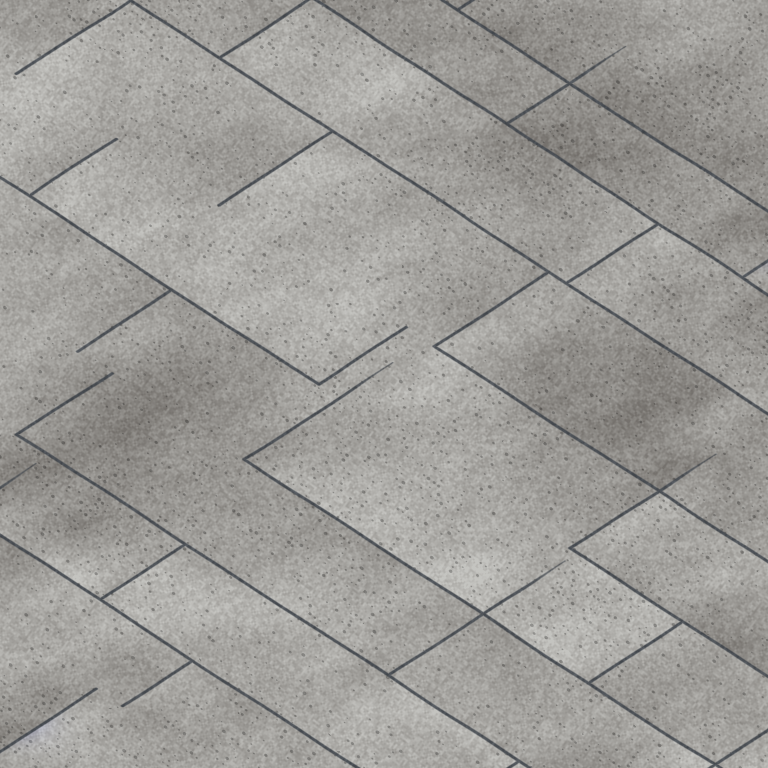
Reproduce this texture procedurally as a Shadertoy shader.

```glsl
const vec3 DARK_STONE = vec3(0.485, 0.472, 0.455);
const vec3 LIGHT_STONE = vec3(0.755, 0.753, 0.738);
const vec3 SEAM_COLOR = vec3(0.27, 0.29, 0.315);
const vec3 GLINT_TINT = vec3(0.02, 0.03, 0.10);
const float SLOPE = 0.65;          // rise of both seam directions
const float STRIP_WIDTH = 0.155;   // mean spacing of the long seams
const float JOINT_SPACING = 0.45;  // mean spacing of the cross joints
const float SEAM_HALF_WIDTH = 0.0019;
const float EDGE_PRESENCE = 0.75;
const float SPUR_CHANCE = 0.4;
const float SHADE_REACH = 0.085;
const float SHADE_STRENGTH = 0.24;
const float CLOUD_CONTRAST = 1.25;
const float GRAIN_CONTRAST = 0.62;
const float PIT_CELLS = 125.0;
const float PIT_DEPTH = 0.26;

float hash(vec2 p) {
    vec3 q = fract(vec3(p.xyx) * 0.1031);
    q += dot(q, q.yzx + 33.33);
    return fract((q.x + q.y) * q.z);
}

float noise(vec2 p) {
    vec2 i = floor(p), f = fract(p);
    f = f * f * (3.0 - 2.0 * f);
    return mix(mix(hash(i), hash(i + vec2(1, 0)), f.x),
               mix(hash(i + vec2(0, 1)), hash(i + vec2(1, 1)), f.x), f.y);
}

float fbm(vec2 p) {
    float sum = 0.0, weight = 0.5;
    for (int i = 0; i < 5; i++) {
        sum += weight * noise(p);
        p = mat2(1.6, 1.2, -1.2, 1.6) * p + 17.3;
        weight *= 0.5;
    }
    return sum / 0.97;
}

// Slab layout in skewed coordinates
float stripEdge(float i) {
    return (i + 0.45 * (hash(vec2(i, 71.0)) - 0.5)) * STRIP_WIDTH;
}

float jointPosition(float i, float k) {
    float stagger = hash(vec2(i, 23.0));
    return (k + stagger + 0.5 * (hash(vec2(i, k) + 41.0) - 0.5)) * JOINT_SPACING;
}

// Adds one seam: x = ink, y = tone step across it, z = cool glint
void addSeam(inout vec3 layers, float across, float along, float lo, float hi,
             float taper, float strength, float glint) {
    float beyond = max(max(lo - along, along - hi), 0.0);
    float side = across / length(vec2(1.0, SLOPE));
    float dist = length(vec2(side, beyond * 0.917));
    float width = SEAM_HALF_WIDTH * (1.0 - taper * smoothstep(hi - 0.08, hi, along));
    float soft = max(0.0012, 0.8 / iResolution.y);
    float ink = 1.0 - smoothstep(width - soft, width + soft, dist);
    layers.x = max(layers.x, ink * (1.0 - 0.4 * taper * smoothstep(hi - 0.08, hi, along)));

    float window = smoothstep(0.0, 0.06, along - lo) * smoothstep(0.0, 0.06, hi - along);
    layers.y += strength * sign(side) * window * exp(-abs(side) / SHADE_REACH);
    float offset = (along - mix(lo, hi, 0.5)) / 0.035;
    float fade = exp(-max(side, 0.0) / 0.014);
    layers.z += glint * exp(-offset * offset) * window * step(0.0, side) * fade;
}

vec3 slabSeams(vec2 p) {
    vec3 layers = vec3(0.0);
    for (int row = -1; row <= 11; row++) {
        float i = float(row);
        float edge = stripEdge(i), nextEdge = stripEdge(i + 1.0);
        for (int column = -3; column <= 2; column++) {
            float k = float(column);
            vec2 id = vec2(i, k);
            float joint = jointPosition(i, k);

            // Cross joint, sometimes running on as a tapering spur
            float spur = step(hash(id + 5.7), SPUR_CHANCE);
            float reach = spur * STRIP_WIDTH * mix(0.4, 1.5, hash(id + 9.1));
            float lit = SHADE_STRENGTH * mix(-0.2, 1.0, hash(id + 13.0));
            float glint = step(0.8, hash(id + 57.0));
            addSeam(layers, joint - p.y, p.x, edge, nextEdge + reach, 0.6 * spur, lit, glint);

            // Long edge between two joints, left out where slabs merge
            if (hash(id + 29.0) < EDGE_PRESENCE) {
                float edgeLit = SHADE_STRENGTH * (hash(id + 37.0) * 1.6 - 0.8);
                addSeam(layers, p.x - edge, p.y, joint, jointPosition(i, k + 1.0), 0.0, edgeLit, 0.0);
            }
        }
    }
    return layers;
}

// Scattered round pits, one at most per cell
float pitMask(vec2 p, float share) {
    vec2 cell = floor(p);
    vec2 center = 0.3 + 0.4 * vec2(hash(cell + 3.0), hash(cell + 19.0));
    float size = hash(cell + 47.0);
    float radius = mix(0.1, 0.28, size * size);
    float dist = length((fract(p) - center) * vec2(0.85, 1.1));
    return step(hash(cell + 83.0), share) * (1.0 - smoothstep(radius - 0.1, radius + 0.12, dist));
}

void mainImage(out vec4 fragColor, in vec2 fragCoord) {
    vec2 uv = fragCoord / iResolution.y;
    vec2 wobble = 0.003 * (vec2(noise(uv * 14.0), noise(uv * 14.0 + 50.0)) - 0.5);
    vec2 skewed = vec2(uv.y + SLOPE * uv.x, uv.y - SLOPE * uv.x) + wobble;
    vec3 seams = slabSeams(skewed);

    // Drifting stains, drawn out slightly along the rising diagonal
    vec2 drift = vec2(uv.x + 0.35 * uv.y, uv.y - 0.35 * uv.x);
    float clouds = fbm(drift * vec2(3.0, 5.5) + 3.0);
    float streaks = fbm(drift * vec2(10.0, 24.0) + 31.0);
    float tone = 0.51 + CLOUD_CONTRAST * (clouds - 0.5) + 0.38 * (streaks - 0.5);
    tone += clamp(seams.y, -0.3, 0.3);

    // Sandy grain, turned off the axes, and small dark pits
    vec2 turned = mat2(0.8, 0.6, -0.6, 0.8) * uv;
    float grain = 0.65 * noise(turned * 390.0) + 0.35 * noise(turned.yx * 230.0 + 80.0) - 0.5;
    tone += GRAIN_CONTRAST * grain;
    float pitShare = mix(0.05, 0.4, noise(uv * 9.0 + 12.0));
    float pits = pitMask(turned * PIT_CELLS + 200.0, pitShare);

    vec3 color = mix(DARK_STONE, LIGHT_STONE, clamp(tone, -0.1, 1.05));
    color *= 1.0 - PIT_DEPTH * pits;
    color += GLINT_TINT * min(seams.z, 1.0);
    color = mix(color, SEAM_COLOR + 0.12 * grain, 0.92 * seams.x);
    fragColor = vec4(color, 1.0);
}
```
